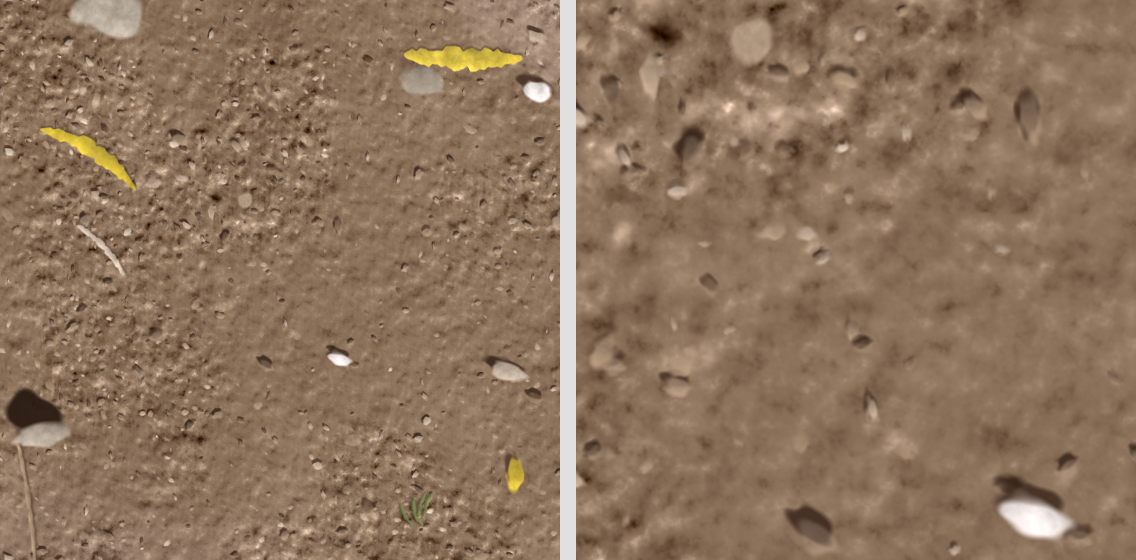
Left, the full canvas; right, a detail of the centre.
This texture is drawn by a three.js fragment shader. Its source:

```glsl
// Bare brown soil strewn with crumbs, pebbles, larger stones, leaves and twigs.
// Embossed noise roughens the earth; jittered grids scatter the pebbles,
// each one lit from below with a dark hollow on its upper left side.
varying vec2 vUv;

const vec3 SOIL = vec3(0.542, 0.438, 0.35);
const vec3 PALE_SOIL = vec3(0.65, 0.545, 0.475);
const vec3 HOLLOW = vec3(0.2, 0.125, 0.085);
const vec3 TAN = vec3(0.68, 0.575, 0.47);
const vec3 PALE = vec3(0.86, 0.78, 0.71);
const vec3 GREY = vec3(0.72, 0.67, 0.61);
const vec3 WHITE = vec3(0.95, 0.91, 0.9);
const vec3 YELLOW = vec3(0.83, 0.72, 0.24);
const vec3 GRASS = vec3(0.5, 0.53, 0.32);

vec2 hash22(vec2 p) {
  vec3 q = fract(p.xyx * vec3(0.1031, 0.1030, 0.0973));
  q += dot(q, q.yzx + 33.33);
  return fract((q.xx + q.yz) * q.zy);
}

float valueNoise(vec2 p) {
  vec2 i = floor(p), f = fract(p);
  f = f * f * (3.0 - 2.0 * f);
  float low = mix(hash22(i).x, hash22(i + vec2(1.0, 0.0)).x, f.x);
  float high = mix(hash22(i + vec2(0.0, 1.0)).x, hash22(i + 1.0).x, f.x);
  return mix(low, high, f.y);
}

// Layered noise centred on zero
float fbm(vec2 p) {
  float sum = 0.0, gain = 0.5;
  for (int i = 0; i < 4; i++) {
    sum += gain * (valueNoise(p) - 0.5);
    p = mat2(1.6, 1.2, -1.2, 1.6) * p + 7.3;
    gain *= 0.55;
  }
  return sum;
}

// Noise relief, bright on slopes that face the light below
float emboss(vec2 p) {
  float slope = fbm(p) - fbm(p + vec2(-0.3, 0.65));
  return slope * (0.45 + 3.0 * abs(slope));
}

// Coverage of a lumpy, rotated ellipse
float blob(vec2 p, vec2 radii, float angle, float seed) {
  float c = cos(angle), s = sin(angle), small = min(radii.x, radii.y);
  vec2 q = vec2(c * p.x + s * p.y, c * p.y - s * p.x) / radii;
  float lumps = 0.65 * (valueNoise(q * 1.3 + seed * 37.0) - 0.5);
  float soft = 0.0014 + 0.13 * small;
  return 1.0 - smoothstep(-soft, soft, (length(q) - 1.0 + lumps) * small);
}

vec3 addStone(vec3 ground, vec2 p, vec2 radii, float angle, float seed, vec3 tint, float opacity, float shade) {
  vec2 shift = radii.y * vec2(-0.35, 0.85);
  float light = 1.0 - 0.13 * clamp(p.y / radii.y, -1.0, 1.0) + 0.35 * fbm(p * 70.0 + seed * 19.0);
  ground = mix(ground, HOLLOW, shade * blob(p - shift, radii, angle, seed + 0.4));
  return mix(ground, tint * light, opacity * blob(p, radii, angle, seed));
}

// Pebbles thin out in the trodden area and gather in patches
float pebbleShare(vec2 p) {
  float patches = 0.5 + smoothstep(0.3, 0.7, valueNoise(p * 6.0 + 3.0));
  return patches * mix(0.55, 1.0, smoothstep(0.08, 0.4, distance(p, vec2(0.7, 0.45))));
}

vec3 scatterPebbles(vec3 ground, vec2 p, float cells, float density, float size) {
  for (int k = 0; k < 9; k++) {
    float n = float(k);
    vec2 id = floor(p * cells) + vec2(mod(n, 3.0), floor((n + 0.5) / 3.0)) - 1.0;
    vec2 center = (id + hash22(id + cells)) / cells;
    vec2 look = hash22(id + cells + 57.0), kind = hash22(id + cells + 113.0);
    if (look.x > density * pebbleShare(center)) continue;
    vec2 radii = size * mix(0.6, 1.35, kind.x * kind.x) * vec2(1.2, mix(0.55, 0.95, look.y));
    float shade = 0.85 * smoothstep(0.2, 0.9, fract(kind.x * 7.0));
    float opacity = mix(0.3, 1.0, fract(kind.y * 5.0));
    vec3 tint = mix(TAN, PALE, kind.y * kind.y);
    ground = addStone(ground, p - center, radii, 3.0 * look.y - 1.9, kind.x, tint, opacity, shade);
  }
  return ground;
}

// Curved strip for leaves, twigs and grass; taper makes the ends pointed
vec3 addStrip(vec3 ground, vec2 p, vec2 a, vec2 b, float bend, float width, float taper, vec3 tint) {
  vec2 axis = b - a;
  float along = dot(p - a, axis) / dot(axis, axis);
  float t = clamp(along, 0.0, 1.0), arch = 4.0 * t * (1.0 - t);
  float side = dot(p - a, vec2(-axis.y, axis.x) / length(axis)) - bend * arch;
  float ragged = 0.7 + 0.6 * valueNoise(vec2(t * 28.0, sign(side) * 5.0));
  float edge = width * pow(arch + 0.0001, taper) * ragged;
  float ends = smoothstep(-0.01, 0.02, along) * (1.0 - smoothstep(0.98, 1.01, along));
  float shadow = 1.0 - smoothstep(-0.003, 0.004, abs(side - 0.003) - edge);
  float body = 1.0 - smoothstep(-0.002, 0.002, abs(side) - edge);
  vec3 lit = tint * (0.98 - 0.12 * side / width + 0.5 * fbm(p * 55.0));
  return mix(mix(ground, HOLLOW, 0.4 * shadow * ends), lit, body * ends);
}

vec3 soil(vec2 p) {
  float corner = smoothstep(1.58, 1.64, p.x * 0.78 + p.y + 0.06 * fbm(p * 20.0));
  float lowerLeft = 1.0 - smoothstep(0.05, 0.36, p.y + 0.4 * p.x + 0.25 * fbm(p * 8.0));
  float rough = 0.45 + 0.55 * smoothstep(0.3, 1.2, pebbleShare(p));
  float tone = 0.12 * fbm(p * 4.0 + 11.0) + 0.02 * (p.x - 0.5) + 0.1 * rough * fbm(p * 22.0);
  tone += rough * (0.3 * emboss(p * 42.0) + 0.28 * emboss(p * 85.0 + 9.0));
  return mix(SOIL, PALE_SOIL, max(0.8 * corner, 0.55 * lowerLeft)) + tone * vec3(1.0, 0.97, 0.92);
}

void main() {
  vec2 p = vUv;
  vec3 color = scatterPebbles(soil(p), p, 46.0, 0.5, 0.0042);
  color = scatterPebbles(color, p, 27.0, 0.33, 0.006);
  color = scatterPebbles(color, p, 14.0, 0.3, 0.0105);
  // Larger stones and the burrow
  color = addStone(color, p - vec2(0.193, 0.98), vec2(0.058, 0.052), -0.6, 0.3, GREY, 1.0, 0.3);
  color = addStone(color, p - vec2(0.755, 0.853), vec2(0.034, 0.027), -0.3, 0.7, GREY * 0.92, 0.85, 0.2);
  color = addStone(color, p - vec2(0.958, 0.838), vec2(0.027, 0.016), -0.4, 0.5, WHITE, 1.0, 0.7);
  color = addStone(color, p - vec2(0.905, 0.335), vec2(0.031, 0.013), -0.35, 0.2, PALE * 0.9, 1.0, 0.85);
  color = addStone(color, p - vec2(0.607, 0.358), vec2(0.019, 0.011), -0.4, 0.9, WHITE, 1.0, 0.75);
  color = addStone(color, p - vec2(0.92, 0.152), vec2(0.026, 0.014), 1.5, 0.6, YELLOW, 0.9, 0.6);
  color = mix(color, HOLLOW * 0.7, 0.9 * blob(p - vec2(0.06, 0.262), vec2(0.05, 0.034), -0.3, 0.1));
  color = addStone(color, p - vec2(0.07, 0.225), vec2(0.046, 0.02), 0.15, 0.8, GREY, 0.95, 0.5);
  // Leaves, twigs and a tuft of grass
  color = addStrip(color, p, vec2(0.07, 0.77), vec2(0.243, 0.66), 0.019, 0.013, 0.6, YELLOW);
  color = addStrip(color, p, vec2(0.72, 0.903), vec2(0.934, 0.896), -0.005, 0.018, 0.5, YELLOW + 0.05);
  color = addStrip(color, p, vec2(0.138, 0.598), vec2(0.222, 0.508), 0.008, 0.005, 0.15, PALE);
  color = addStrip(color, p, vec2(0.032, 0.21), vec2(0.063, -0.02), 0.005, 0.0035, 0.1, TAN);
  for (int i = 0; i < 5; i++) {
    vec2 lean = hash22(vec2(float(i), 8.0)) - 0.5, root = vec2(0.748, 0.07) + 0.025 * lean.yx;
    color = addStrip(color, p, root, root + vec2(0.06 * lean.x, 0.045), 0.004, 0.003, 0.4, GRASS);
  }
  gl_FragColor = vec4(clamp(color, 0.0, 1.0), 1.0);
}
```
